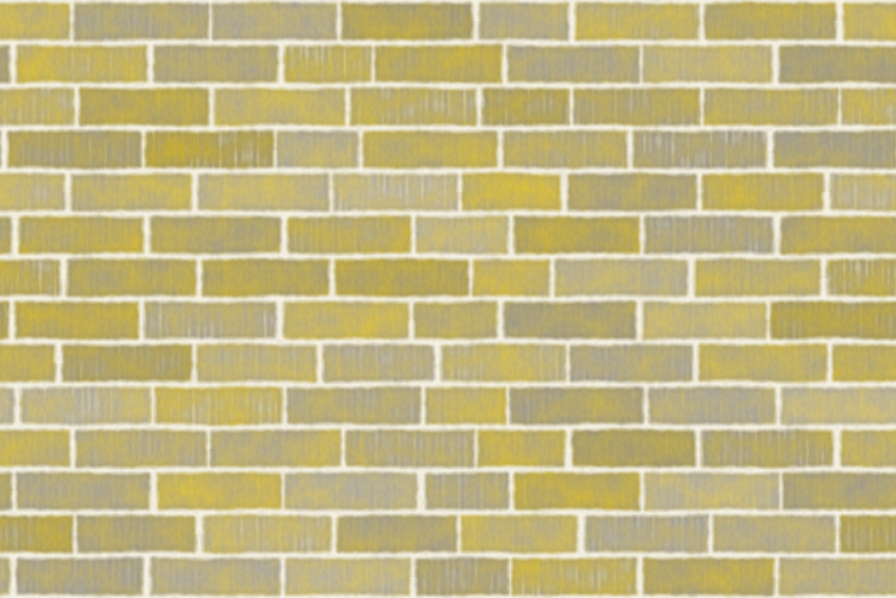
This texture is drawn by a WebGL 2 fragment shader. Its source:

```glsl
#version 300 es
precision highp float;
// Weathered yellow brick wall: 14 staggered courses of 7 bricks, one of them short.
// Each brick is a rounded box distance inside pale, uneven mortar; layered sines
// make the vertical streaks and wavy joints, cellular noise the stains and grain.
uniform vec2 u_resolution;
out vec4 fragColor;

const float COURSES = 14.0;
const float BRICKS = 7.0;
const float ASPECT = 1.5;               // wall width over wall height
const vec2 STAGGER = vec2(0.077, 0.012); // first joint of even and odd courses
const float BED_GAP = 0.0049;           // half width of horizontal mortar
const vec2 HEAD_GAP = vec2(0.0012, 0.0062); // thinnest and widest vertical half width
const float CORNER = 0.0045;
const float SOFTNESS = 0.0053;
const float WAVE = 0.0014;
const float STREAK_FREQ = 500.0;

const vec3 MORTAR = vec3(0.955, 0.94, 0.885);
const vec3 GREY = vec3(0.715, 0.69, 0.625);
const vec3 GOLD = vec3(0.76, 0.675, 0.26);
const vec3 PALE = vec3(0.86, 0.83, 0.73);

float hash(vec2 p) {
  vec3 q = fract(vec3(p.xyx) * vec3(0.1031, 0.1030, 0.0973));
  q += dot(q, q.yzx + 33.33);
  return fract((q.x + q.y) * q.z);
}

// Distance to the nearest scattered point, about 0 to 1
float cellular(vec2 p) {
  vec2 cell = floor(p);
  float nearest = 2.0;
  for (int j = -1; j <= 1; j++) {
    for (int i = -1; i <= 1; i++) {
      vec2 c = cell + vec2(i, j);
      vec2 site = c + vec2(hash(c), hash(c + 57.3));
      nearest = min(nearest, distance(p, site));
    }
  }
  return nearest;
}

// Three sines of unrelated frequency, about -1 to 1
float layeredSines(float x, float phase) {
  return (sin(x + phase) + 0.7 * sin(x * 0.57 + phase * 2.3)
        + 0.5 * sin(x * 1.37 + phase * 3.1)) / 2.2;
}

void main() {
  vec2 uv = gl_FragCoord.xy / u_resolution;
  vec2 p = vec2(uv.x * ASPECT, uv.y);

  // Course, counted from the top, with gently wavy beds
  float bed = floor(uv.y * COURSES + 0.5);
  float y = (1.0 - uv.y + WAVE * layeredSines(p.x * 24.0, bed * 2.0)) * COURSES;
  float course = mod(floor(y), COURSES);
  float odd = mod(course, 2.0);

  // Brick within the course: full lengths around one short brick
  float shortLength = mix(0.095, 0.14, pow(hash(vec2(course, 3.7)), 2.0));
  float fullLength = (1.0 - shortLength) / (BRICKS - 1.0);
  float shortIndex = 2.0 + step(0.58, hash(vec2(course, 8.1)));
  float start = mix(STAGGER.x, STAGGER.y, odd) + 0.02 * (hash(vec2(course, 5.9)) - 0.5);
  float x = fract(uv.x - start + 0.003 * sin(uv.x * 18.85 + course * 2.4));
  float shortStart = shortIndex * fullLength;
  float index = floor(x / fullLength);
  float left = index * fullLength;
  float span = fullLength;
  if (x >= shortStart) {
    bool inShort = x < shortStart + shortLength;
    index = inShort ? shortIndex : floor((x - shortLength) / fullLength) + 1.0;
    left = inShort ? shortStart : (index - 1.0) * fullLength + shortLength;
    span = inShort ? shortLength : fullLength;
  }
  vec2 id = vec2(index, course) + 11.0;
  float along = (x - left) / span;
  float joint = mod(index + step(0.5, along), BRICKS);

  // Brick face; the mortar swells and thins along its joints
  vec2 toJoint = vec2(min(along, 1.0 - along) * span * ASPECT,
                      min(fract(y), 1.0 - fract(y)) / COURSES);
  float jointSize = sqrt(hash(vec2(joint + 31.0, course + 4.0)));
  float swell = layeredSines(p.x * 47.0 + p.y * 61.0, bed * 1.7);
  float rough = cellular(p * 55.0) - 0.5;
  vec2 gap = vec2(mix(HEAD_GAP.x, HEAD_GAP.y, jointSize), BED_GAP) + 0.0009 * swell;
  vec2 v = CORNER - (toJoint - gap);
  float edge = length(max(v, 0.0)) + min(max(v.x, v.y), 0.0) - CORNER + 0.003 * rough;
  float soft = max(SOFTNESS, 0.7 / u_resolution.y);
  float mortar = smoothstep(-soft, soft, edge);

  // Face colour: tone per brick, stains, streaks, then pale scuffs
  float tone = hash(id);
  float wear = hash(id + 23.0);
  float blotch = cellular(p * vec2(13.0, 19.0) + id * 3.0) - 0.5;
  float stain = cellular(p * vec2(45.0, 36.0) + id * 5.0) - 0.5;
  float grain = cellular(p * vec2(140.0, 85.0)) - 0.5;
  float streak = layeredSines(p.x * STREAK_FREQ, tone * 40.0);
  streak *= 0.6 + 0.4 * layeredSines(p.y * 80.0 + p.x * 31.0, wear * 20.0);
  float gold = 0.55 + 0.52 * (tone - 0.5) + 0.5 * blotch + 0.25 * stain
             + 0.12 * grain + streak * mix(0.06, 0.26, wear * wear);
  vec3 color = mix(GREY, GOLD, clamp(gold, 0.0, 1.2));
  float shade = 0.12 * (hash(id + 41.0) - 0.5) + 0.09 * blotch + 0.05 * stain;
  color *= 1.0 + shade + 0.05 * grain + 0.02 * streak;
  float scuff = smoothstep(0.0, 0.75, 0.45 * streak - 0.5 * stain - 0.6 * blotch);
  color = mix(color, PALE, 0.6 * scuff * wear * wear);
  color *= 1.0 - 0.03 * smoothstep(-0.014, -0.004, edge);

  // Mortar, slightly dirty in patches
  float dirt = smoothstep(0.05, 0.5, rough) + 0.5 * smoothstep(0.3, 0.9, -swell);
  vec3 joints = mix(MORTAR, PALE, clamp(0.35 * dirt, 0.0, 0.5)) * (1.0 + 0.03 * grain);
  fragColor = vec4(mix(color, joints, mortar), 1.0);
}
```
